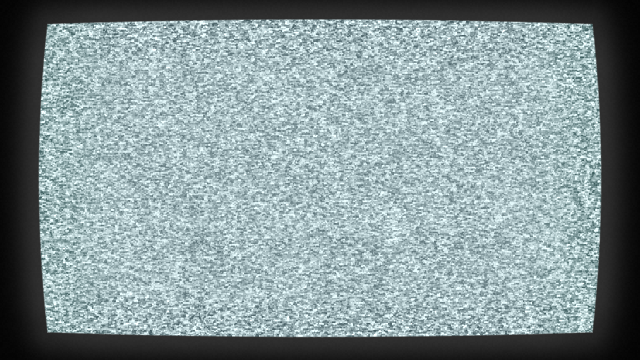
This texture is drawn by a Shadertoy shader. Its source:

```glsl
// Television static on a bulging screen, set in a dark bezel with a faint glow.
// Each row of grain is a one-dimensional cellular noise, giving dashes of uneven
// length; layered sines add slow slanted bands of light and shade.

float hash(vec2 cell) {
    vec3 q = fract(vec3(cell.xyx) * vec3(0.1031, 0.1030, 0.0973));
    q += dot(q, q.yzx + 33.33);
    return fract((q.x + q.y) * q.z);
}

// Soft 1D cellular noise: the shade of the nearest jittered point in a row.
float dashRow(float x, float row) {
    float cell = floor(x);
    float sum = 0.0, total = 0.0;
    for (float i = -1.0; i <= 1.0; i++) {
        vec2 id = vec2(cell + i, row);
        float gap = cell + i + hash(id + 71.0) - x;
        float weight = exp(-14.0 * gap * gap);
        sum += weight * hash(id);
        total += weight;
    }
    return sum / total;
}

// Rows of dashes, blended softly from one row to the next.
float dashes(vec2 p) {
    float row = floor(p.y);
    float blend = smoothstep(0.25, 0.75, p.y - row);
    return mix(dashRow(p.x, row), dashRow(p.x, row + 1.0), blend);
}

// Slow slanted variation in brightness.
float bands(vec2 p) {
    float slant = p.x + 0.35 * p.y;
    return sin(slant * 17.0 + 1.5 * sin(p.y * 6.0))
         + 0.7 * sin(slant * 41.0 - p.y * 9.0)
         + 0.5 * sin(p.x * 29.0 + p.y * 23.0);
}

vec3 staticColor(vec2 p, float edge) {
    float coarse = dashes((p + 3.0) * vec2(105.0, 205.0));
    float fine = dashes((p + 7.0) * vec2(210.0, 260.0));
    float grain = mix(coarse, fine, 0.45) - 0.5;

    // Contrast rises toward the rim of the tube.
    float rim = smoothstep(-0.16, 0.0, edge);
    float level = 0.51 + grain * (1.3 + 0.4 * rim) + 0.016 * bands(p) - 0.05 * rim;
    vec3 color = mix(vec3(0.42, 0.51, 0.53), vec3(0.90, 0.98, 0.99), level);

    // Slight green cast at the left and right.
    float side = smoothstep(0.5, 0.78, abs(p.x));
    return color + side * grain * vec3(0.03, -0.02, 0.0) - side * vec3(0.015, 0.0, 0.01);
}

void mainImage(out vec4 fragColor, in vec2 fragCoord) {
    vec2 p = (fragCoord - 0.5 * iResolution.xy) / iResolution.y - vec2(0.0, 0.005);
    float pixel = 1.0 / iResolution.y;

    // Screen outline: four bowed sides meeting at sharp corners.
    vec2 halfSize = vec2(0.781 - 0.131 * p.y * p.y, 0.441 - 0.0227 * p.x * p.x);
    vec2 beyond = abs(p) - halfSize;
    float edge = max(beyond.x, beyond.y);
    float away = length(max(beyond, 0.0));

    // Bezel lit by the screen, darkening outward and toward the corners.
    float glow = 0.17 * exp(-210.0 * away * away);
    glow *= 1.0 - 0.35 * smoothstep(0.6, 0.85, abs(p.x)) * smoothstep(0.32, 0.46, abs(p.y));
    vec3 bezel = vec3(0.015 + glow) + 0.012 * (hash(floor(p * 216.0) + 500.0) - 0.5);

    float mask = 1.0 - smoothstep(-pixel, pixel, edge);
    vec3 color = mix(bezel, staticColor(p, edge), mask);
    fragColor = vec4(clamp(color, 0.0, 1.0), 1.0);
}
```
